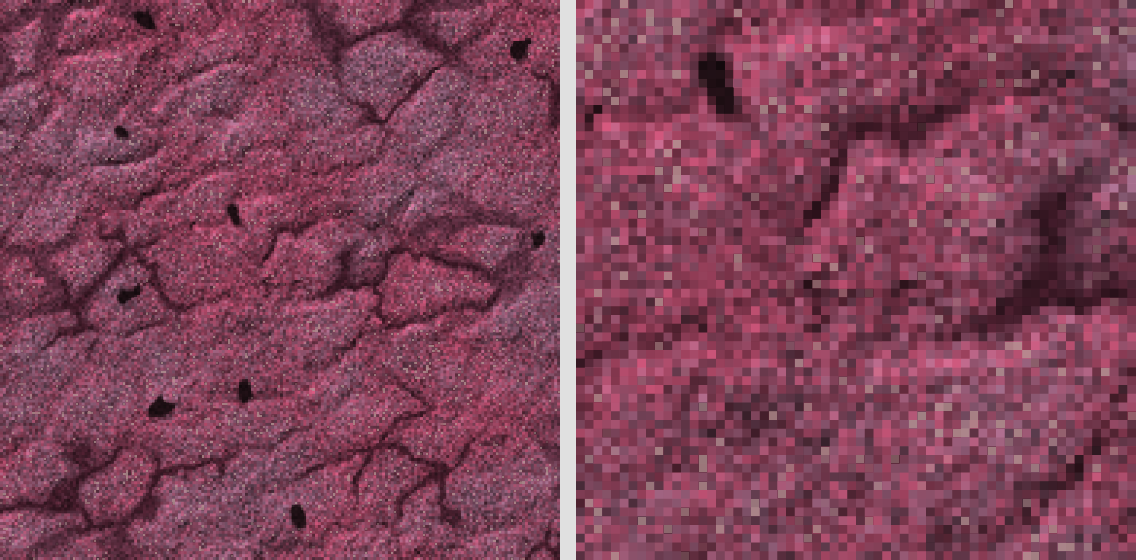
Left, the full canvas; right, a detail of the centre.
Give the GLSL for this texture, as a Shadertoy shader.

```glsl
// Lumpy, moist tissue: slanted cellular lobes lit from above, split by thin
// cracks, wider sunken channels and a few dark pits. Layered sines vary the
// tint and depth, and a fine mosaic of square grains speckles the surface.

const float GRAINS = 192.0;                     // grains across the canvas
const vec3 CRIMSON = vec3(0.565, 0.235, 0.335);
const vec3 MAUVE   = vec3(0.485, 0.325, 0.415);
const vec3 PALE    = vec3(0.700, 0.580, 0.570);
const vec3 CHANNEL = vec3(0.310, 0.155, 0.220);
const vec3 CRACK   = vec3(0.200, 0.075, 0.120);
const vec3 PIT     = vec3(0.090, 0.045, 0.060);

vec3 hash3(vec2 p) {
    vec3 q = fract(p.xyx * vec3(0.1031, 0.1030, 0.0973));
    q += dot(q, q.yxz + 33.33);
    return fract((q.xxy + q.yzz) * q.zyx);
}

// Layered, turned sines, roughly -0.9 to 0.9
float waves(vec2 p) {
    float sum = 0.0, amplitude = 0.5;
    for (int i = 0; i < 4; i++) {
        p = mat2(0.8, -0.6, 0.6, 0.8) * p * 1.7 + 2.3;
        sum += amplitude * sin(p.x + 1.4 * sin(p.y * 0.7)) * cos(p.y);
        amplitude *= 0.6;
    }
    return sum;
}

// Cellular noise: x = centre distance, y = border gap, z = cell id
vec3 cells(vec2 p) {
    vec2 base = floor(p);
    float nearest = 9.0, second = 9.0, id = 0.0;
    for (int y = -1; y <= 1; y++)
    for (int x = -1; x <= 1; x++) {
        vec2 cell = base + vec2(x, y);
        vec3 h = hash3(cell + 71.0);
        float d = length(cell + 0.15 + 0.7 * h.xy - p);
        if (d < nearest) {
            second = nearest;
            nearest = d;
            id = h.z;
        } else {
            second = min(second, d);
        }
    }
    return vec3(nearest, second - nearest, id);
}

// Slanted, stretched and bent coordinates of the lobes
vec2 lobeSpace(vec2 uv, float angle, vec2 density) {
    vec2 along = vec2(cos(angle), sin(angle));
    vec2 q = vec2(dot(uv, along), dot(uv, vec2(-along.y, along.x))) * density;
    return q + 0.4 * vec2(waves(uv * 8.0), waves(uv * 8.0 + 5.0))
             + 0.09 * vec2(waves(uv * 38.0), waves(uv * 38.0 + 9.0));
}

float relief(vec2 uv, float angle, vec2 density) {
    return smoothstep(0.0, 0.5, cells(lobeSpace(uv, angle, density)).y);
}

// Brightness change of a relief layer facing the light
float slope(vec2 uv, vec2 toLight, float angle, vec2 density) {
    return relief(uv, angle, density) - relief(uv + toLight, angle, density);
}

// Square grain colours with edges blended by the given step
vec3 grain(vec2 corner, vec2 blend, float seed) {
    vec2 p = corner + seed;
    vec3 low  = mix(hash3(p), hash3(p + vec2(1, 0)), blend.x);
    vec3 high = mix(hash3(p + vec2(0, 1)), hash3(p + vec2(1, 1)), blend.x);
    return mix(low, high, blend.y);
}

void mainImage(out vec4 fragColor, in vec2 fragCoord) {
    // Snap to the grain mosaic, keeping its edges one pixel soft
    vec2 g = fragCoord / iResolution.y * GRAINS - 0.5;
    vec2 corner = floor(g);
    float pixel = GRAINS / iResolution.y;
    vec2 blend = clamp((fract(g) - 0.5) / pixel + 0.5, 0.0, 1.0);
    vec2 uv = (corner + blend + 0.5) / GRAINS;
    vec3 fine = grain(corner, blend, 17.0);
    vec3 speck = grain(corner, blend, 431.0);

    // Lobes and lighting
    float slant = 0.42;
    vec2 density = vec2(6.5, 10.5);
    vec2 toLight = vec2(-0.003, 0.007);
    vec3 lobe = cells(lobeSpace(uv, slant, density));
    float depth = smoothstep(-0.35, 0.4, waves(uv * 4.0 + 1.0));
    float light = slope(uv, toLight, slant, density) * mix(0.2, 0.6, depth)
                + slope(uv, toLight, slant + 0.5, density * 2.1) * 0.14;
    float dome = 1.0 - smoothstep(0.1, 0.6, lobe.x);

    // Tint and grain
    float patches = waves(uv * 5.0 + 7.0);
    float tint = 0.42 + 0.5 * patches + 0.3 * (dome - 0.4) + 0.8 * (fine.z - 0.5);
    vec3 color = mix(CRIMSON, MAUVE, clamp(tint, 0.0, 1.0));
    float grit = 0.40 * (fine.x + fine.y - 1.0);
    color *= 0.96 + light + grit + 0.12 * waves(uv * 11.0) + 0.08 * (dome - 0.4);
    color = mix(color, PALE, 0.75 * smoothstep(0.90, 0.98, speck.x + 0.06 * (dome - 0.5)));

    // Sunken channels, cracks and pits
    float sunken = smoothstep(0.22, 0.5, waves(uv * 4.5 + 13.0));
    float channel = sunken * (1.0 - smoothstep(0.12, 0.38, lobe.y));
    color = mix(color, CHANNEL * (1.0 + grit), 0.8 * channel);
    float open = smoothstep(0.0, 0.4, waves(uv * 6.0 + 21.0));
    float crack = open * (1.0 - smoothstep(0.03, 0.15, lobe.y));
    color = mix(color, CRACK * (1.0 + grit), 0.8 * crack);
    vec3 hole = cells(uv * 6.0 + 0.13 * vec2(waves(uv * 24.0), waves(uv * 24.0 + 3.0)));
    float pit = step(0.68, hole.z) * (1.0 - smoothstep(0.06, 0.12, hole.x));
    color = mix(color, PIT * (1.0 + grit), 0.95 * pit);

    fragColor = vec4(clamp(color, 0.0, 1.0), 1.0);
}
```
